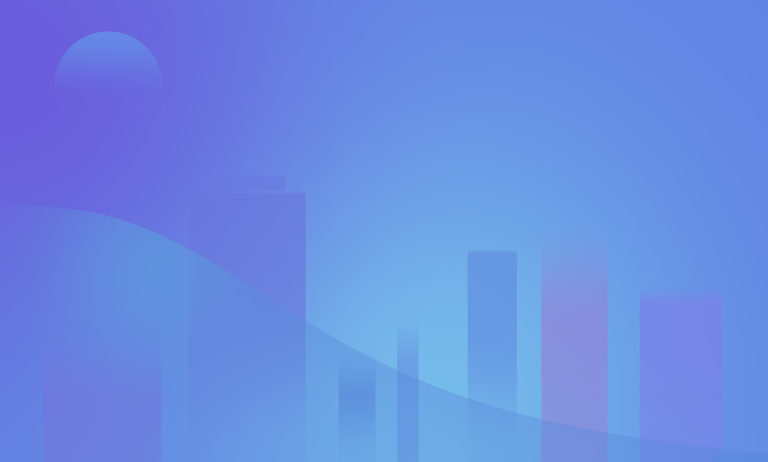
Give the GLSL for this background, as a Shadertoy shader.

```glsl
// A hazy abstract skyline: violet-to-blue sky with a cyan glow low in the middle,
// a fading moon, translucent towers and a long sloping hill.
// Layers are blended back to front from radial falloffs and soft-edged shapes.

const int TOWERS = 9;

// left, right, top, height over which the top fades in
const vec4 shape[TOWERS] = vec4[](
    vec4(0.056, 0.210, 0.330, 0.22),
    vec4(0.245, 0.398, 0.587, 0.01),
    vec4(0.277, 0.371, 0.624, 0.01),
    vec4(0.441, 0.489, 0.250, 0.12),
    vec4(0.517, 0.545, 0.330, 0.14),
    vec4(0.609, 0.673, 0.461, 0.01),
    vec4(0.705, 0.791, 0.540, 0.26),
    vec4(0.833, 0.941, 0.385, 0.05),
    vec4(0.926, 1.100, 0.022, 0.01));

// tint and opacity
const vec4 tint[TOWERS] = vec4[](
    vec4(0.46, 0.45, 0.86, 0.75),
    vec4(0.41, 0.46, 0.86, 0.65),
    vec4(0.41, 0.47, 0.87, 0.55),
    vec4(0.35, 0.55, 0.85, 0.75),
    vec4(0.38, 0.52, 0.87, 0.50),
    vec4(0.38, 0.56, 0.88, 0.72),
    vec4(0.56, 0.52, 0.85, 0.75),
    vec4(0.48, 0.51, 0.91, 0.75),
    vec4(0.33, 0.52, 0.86, 0.40));

// foot height, share of opacity left at the foot
const vec2 foot[TOWERS] = vec2[](
    vec2(0.0, 0.75), vec2(0.0, 0.15), vec2(0.587, 1.0),
    vec2(0.0, 0.10), vec2(0.0, 0.90), vec2(0.0, 0.05),
    vec2(0.0, 0.85), vec2(0.0, 0.80), vec2(0.0, 1.0));

// Gaussian falloff around a centre
float glow(vec2 p, vec2 centre, float sharpness) {
    vec2 d = p - centre;
    return exp(-sharpness * dot(d, d));
}

// Coverage of the region where the signed distance is negative
float cover(float dist, float pixel) {
    return clamp(0.5 - dist / pixel, 0.0, 1.0);
}

vec3 sky(vec2 p) {
    vec3 color = vec3(0.38, 0.51, 0.89);
    color = mix(color, vec3(0.46, 0.74, 0.92),
                glow(p * vec2(1.0, 0.9), vec2(0.93, 0.117), 3.2));
    return mix(color, vec3(0.42, 0.36, 0.86), glow(p, vec2(0.0, 0.85), 3.0));
}

float towerAlpha(vec2 uv, int i, vec2 pixel) {
    vec4 s = shape[i];
    float inside = cover(max(s.x - uv.x, uv.x - s.y), pixel.x)
                 * cover(max(foot[i].x - uv.y, uv.y - s.z), pixel.y);
    float fadeIn = smoothstep(0.0, s.w, s.z - uv.y);
    float rise = (uv.y - foot[i].x) / (s.z - foot[i].x);
    float fadeOut = mix(foot[i].y, 1.0, smoothstep(0.0, 0.65, rise));
    return inside * fadeIn * fadeOut * tint[i].a;
}

float hillHeight(float x) {
    return 0.59 / (1.0 + pow(max(x, 0.0) / 0.445, 2.8)) - 0.035;
}

void mainImage(out vec4 fragColor, in vec2 fragCoord) {
    vec2 uv = fragCoord / iResolution.xy;
    vec2 p = fragCoord / iResolution.y;
    vec2 pixel = 1.0 / iResolution.xy;
    float aspect = iResolution.x / iResolution.y;

    vec3 color = sky(p);

    // Moon, dissolving downwards
    vec2 moon = vec2(0.141 * aspect, 0.815);
    float disc = cover(length(p - moon) - 0.117, pixel.y);
    color = mix(color, vec3(0.39, 0.56, 0.91),
                0.85 * disc * smoothstep(0.78, 0.94, uv.y));

    // Towers
    for (int i = 0; i < TOWERS; i++)
        color = mix(color, tint[i].rgb, towerAlpha(uv, i, pixel));

    // Hill, densest along its crest, with a teal bloom on the left slope
    float depth = hillHeight(uv.x) - uv.y;
    float hill = cover(-depth, pixel.y);
    float haze = mix(0.18, 0.42, exp(-5.0 * max(depth, 0.0)))
               * smoothstep(-0.06, 0.22, uv.x);
    color = mix(color, vec3(0.35, 0.54, 0.86), hill * haze);
    color = mix(color, vec3(0.37, 0.63, 0.87),
                0.55 * hill * glow(p, vec2(0.32, 0.42), 28.0));

    fragColor = vec4(color, 1.0);
}
```
